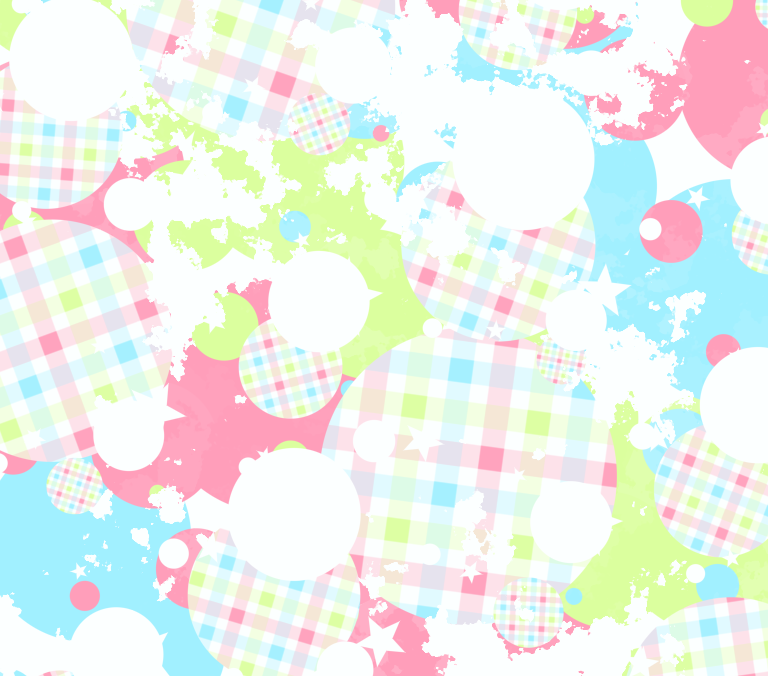
Give the GLSL for this pattern, as a Shadertoy shader.

```glsl
// Pastel party pattern: worn solid discs, tilted plaid discs, white dots and stars on white.
// Each kind is scattered by a low-discrepancy sequence and painted large to small;
// a thresholded fractal noise rubs white flecks into the inks.

const vec3 PAPER = vec3(0.99, 1.0, 1.0);
const vec3 PINK  = vec3(1.0, 0.62, 0.73);
const vec3 LIME  = vec3(0.86, 1.0, 0.62);
const vec3 SKY   = vec3(0.63, 0.94, 1.0);

// Counts, and sizes as (smallest, largest) in canvas heights
const int  SOLIDS = 75;
const int  PLAIDS = 17;
const int  DOTS   = 40;
const int  STARS  = 44;
const vec2 SOLID_SIZE = vec2(0.012, 0.190);
const vec2 PLAID_SIZE = vec2(0.036, 0.220);
const vec2 DOT_SIZE   = vec2(0.014, 0.105);
const vec2 STAR_SIZE  = vec2(0.013, 0.062);

const float MARGIN       = 0.10;  // scatter reaches this far past the canvas
const float JITTER       = 0.05;
const float PLAID_PITCH  = 0.28;  // stripe spacing relative to disc radius
const float STRIPE_WIDTH = 0.56;  // share of the pitch
const float PLAID_TILT   = 0.40;
const float STAR_INNER   = 0.43;
const float GRAIN_SCALE  = 20.0;
const float WEAR_LEVEL   = 0.70;  // higher leaves fewer flecks
const float FIFTH        = 1.2566371;

float hash(vec2 p) {
    return fract(sin(dot(p, vec2(12.9898, 78.233))) * 43758.5453);
}

float noise(vec2 p) {
    vec2 i = floor(p), f = fract(p);
    f = f * f * (3.0 - 2.0 * f);
    return mix(mix(hash(i), hash(i + vec2(1, 0)), f.x),
               mix(hash(i + vec2(0, 1)), hash(i + vec2(1, 1)), f.x), f.y);
}

float fbm(vec2 p) {
    float sum = 0.0, total = 0.0, gain = 1.0;
    for (int k = 0; k < 5; k++) {
        sum += gain * noise(p);
        total += gain;
        gain *= 0.65;
        p = mat2(1.6, 1.2, -1.2, 1.6) * p + 7.3;
    }
    return sum / total;
}

mat2 rotation(float a) {
    return mat2(cos(a), sin(a), -sin(a), cos(a));
}

// Evenly spread position of item i
vec2 scatter(float i, vec2 start, float aspect) {
    vec2 u = fract(start + i * vec2(0.7549, 0.5698));
    vec2 shift = vec2(hash(vec2(i, start.x)), hash(vec2(start.y, i))) - 0.5;
    return mix(vec2(-MARGIN), vec2(aspect, 1.0) + MARGIN, u) + JITTER * shift;
}

// Size falls from largest to smallest through the sequence
float sizeOf(float i, int count, vec2 range, float power) {
    return mix(range.x, range.y, pow(1.0 - i / float(count), power));
}

float cover(float dist, float px) {
    return smoothstep(0.75 * px, -0.75 * px, dist);
}

float starDistance(vec2 p, float radius) {
    float a = mod(atan(p.y, p.x), FIFTH) - 0.5 * FIFTH;
    vec2 q = length(p) * vec2(cos(a), abs(sin(a)));
    vec2 tip = vec2(radius, 0.0);
    vec2 edge = STAR_INNER * radius * vec2(cos(0.5 * FIFTH), sin(0.5 * FIFTH)) - tip;
    return dot(q - tip, normalize(vec2(edge.y, -edge.x)));
}

vec3 ink(float index) {
    float k = mod(index, 3.0);
    return k < 0.5 ? PINK : (k < 1.5 ? LIME : SKY);
}

// Pale single stripes, mixed crossings, full ink where like meets like
vec3 plaid(vec2 u, float blur) {
    vec2 band = smoothstep(-blur, blur, 0.5 * STRIPE_WIDTH - abs(fract(u) - 0.5));
    vec2 id = mod(floor(u), 3.0);
    vec3 across = ink(id.x), along = ink(id.y);
    vec3 weave = mix(mix(PAPER, across, 0.3 * band.x), along, 0.3 * band.y);
    float strength = abs(id.x - id.y) < 0.5 ? 0.95 : 0.5;
    return mix(weave, mix(PAPER, 0.5 * (across + along), strength), band.x * band.y);
}

void mainImage(out vec4 fragColor, in vec2 fragCoord) {
    float px = 1.0 / iResolution.y;
    float aspect = iResolution.x * px;
    vec2 p = fragCoord * px;

    // Flecks gather where the broad noise is high
    float wear = fbm(p * GRAIN_SCALE) + 0.6 * (noise(p * 4.5 + 31.0) - 0.5);
    float fade = smoothstep(0.52, 0.56, fbm(p * GRAIN_SCALE * 0.8 + 53.0));
    vec3 color = PAPER;

    // Solid discs
    for (int n = 0; n < SOLIDS; n++) {
        float i = float(n), h = hash(vec2(i, 3.7));
        float d = length(p - scatter(i, vec2(0.13, 0.71), aspect)) - sizeOf(i, SOLIDS, SOLID_SIZE, 2.0);
        float level = WEAR_LEVEL + 0.12 * (h - 0.5);
        vec3 worn = mix(ink(i), PAPER, 0.22 * h * fade);
        worn = mix(worn, PAPER, smoothstep(level - 0.015, level + 0.015, wear));
        color = mix(color, worn, cover(d, px));
    }

    // Plaid discs
    for (int n = 0; n < PLAIDS; n++) {
        float i = float(n), h = hash(vec2(i, 8.1));
        float radius = sizeOf(i, PLAIDS, PLAID_SIZE, 2.0);
        vec2 q = p - scatter(i, vec2(0.607, 0.342), aspect);
        float pitch = PLAID_PITCH * radius;
        vec3 cloth = plaid(rotation(PLAID_TILT * (2.0 * h - 1.0)) * q / pitch + 9.0 * h, px / pitch);
        float level = WEAR_LEVEL + 0.06;
        cloth = mix(cloth, PAPER, smoothstep(level - 0.015, level + 0.015, wear));
        color = mix(color, cloth, cover(length(q) - radius, px));
    }

    // White dots
    for (int n = 0; n < DOTS; n++) {
        float i = float(n);
        float d = length(p - scatter(i, vec2(0.66, 0.70), aspect)) - sizeOf(i, DOTS, DOT_SIZE, 3.0);
        color = mix(color, PAPER, cover(d, px));
    }

    // White stars
    for (int n = 0; n < STARS; n++) {
        float i = float(n);
        vec2 q = rotation(6.283 * hash(vec2(i, 5.3))) * (p - scatter(i, vec2(0.47, 0.55), aspect));
        color = mix(color, PAPER, cover(starDistance(q, sizeOf(i, STARS, STAR_SIZE, 3.0)), px));
    }

    fragColor = vec4(color, 1.0);
}
```
